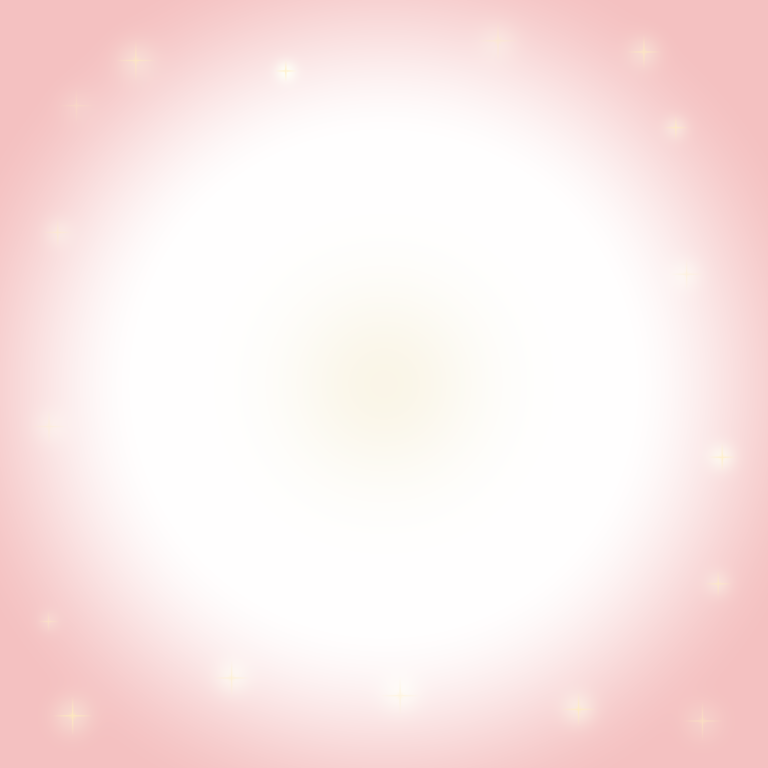
Write a Shadertoy shader that draws this background.

```glsl
#define STAR_COUNT 17
#define FADE_START 0.31
#define FADE_END 0.60
#define CORE_RADIUS 0.125
#define RING_INNER 0.34
#define RING_OUTER 0.455
#define ARM_LENGTH 0.027
#define ARM_WIDTH 0.0011
#define HALO_RADIUS 0.027

const float TAU = 6.2831853;
const vec3 WHITE = vec3(1.0, 0.998, 0.998);
const vec3 PINK = vec3(0.957, 0.755, 0.755);
const vec3 CORE_TINT = vec3(0.020, 0.036, 0.090);
const vec3 HALO = vec3(0.012, 0.105, 0.065);
const vec3 GOLD = vec3(1.0, 0.925, 0.73);

float hash(float n) {
    return fract(sin(n * 127.1) * 43758.5453);
}

// Bell-shaped falloff
float bell(float d, float radius) {
    return exp(-d * d / (radius * radius));
}

// Soft pink vignette around a warm centre
vec3 background(vec2 p) {
    float r = length(p);
    vec3 color = mix(WHITE, PINK, smoothstep(FADE_START, FADE_END, r));
    return color - CORE_TINT * bell(r, CORE_RADIUS);
}

// Star places on a loose square ring, gathered near the diagonals
vec2 starPosition(float id) {
    float angle = TAU * (id + 0.8 + 0.4 * (hash(id + 3.0) - 0.5)) / float(STAR_COUNT);
    angle += 0.12 * sin(4.0 * angle);
    vec2 dir = vec2(cos(angle), sin(angle));
    float reach = mix(RING_INNER, RING_OUTER, sqrt(hash(id + 31.0)));
    return dir * reach / max(abs(dir.x), abs(dir.y));
}

// Four tapering rays with a small bright heart
float sparkle(vec2 q, float size, float pixel) {
    vec2 a = abs(q);
    float width = max(ARM_WIDTH, 0.6 * pixel);
    vec2 taper = max(1.0 - a / (ARM_LENGTH * size), 0.0);
    float rays = max(taper.x * bell(a.y, width), taper.y * bell(a.x, width));
    return max(rays, 0.8 * bell(length(q), 0.004 * size));
}

void mainImage(out vec4 fragColor, in vec2 fragCoord) {
    vec2 p = fragCoord / iResolution.xy - 0.5;
    float pixel = 1.0 / min(iResolution.x, iResolution.y);
    vec3 color = background(p);

    // Halos brighten the pink, sparkles lie on top
    for (int i = 0; i < STAR_COUNT; i++) {
        float id = float(i);
        vec2 q = p - starPosition(id);
        float size = mix(0.45, 1.0, hash(id + 57.0));
        float strength = mix(0.25, 0.85, hash(id + 83.0));
        color = min(color + HALO * strength * bell(length(q), HALO_RADIUS * size), WHITE);
        color = mix(color, GOLD, strength * sparkle(q, size, pixel));
    }
    fragColor = vec4(color, 1.0);
}
```
